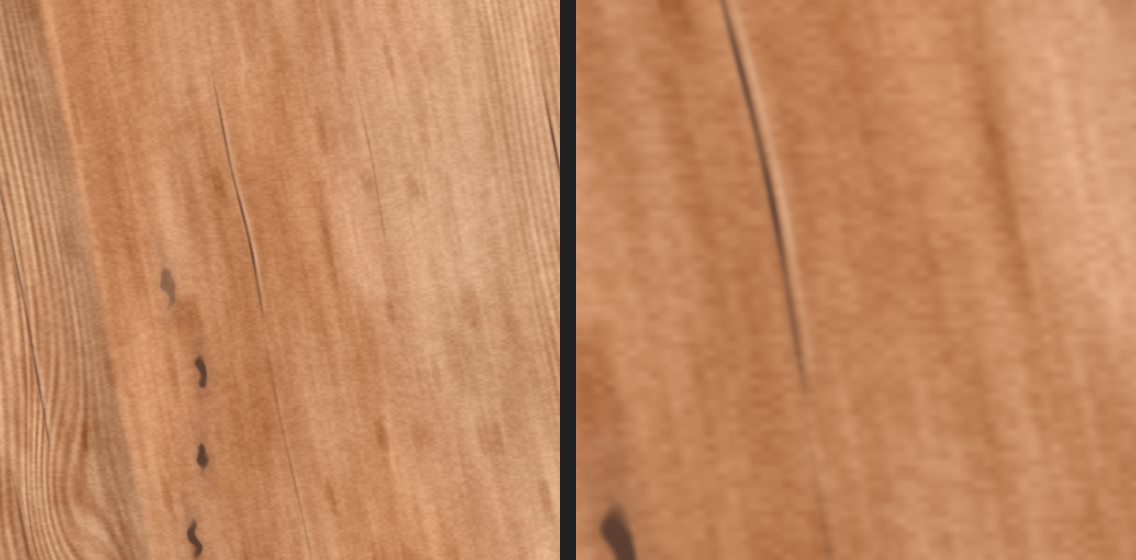
Left, the full canvas; right, a detail of the centre.
Give the GLSL for this texture, as a Shadertoy shader.

```glsl
// Weathered pine board: mottled honey wood with slanted grain, ribbed bands at both
// sides, long cracks and a column of dark knots. Layers of stretched value noise make
// one tone that is mapped to colour; cracks and knots are drawn over it.

const vec3 MID_COLOR   = vec3(0.772, 0.563, 0.412);
const vec3 TONE_STEP   = vec3(0.120, 0.140, 0.140); // colour change per unit of tone
const vec3 WARM_SHIFT  = vec3(0.012, -0.014, -0.024);
const vec3 GREY_SHIFT  = vec3(-0.035, -0.012, 0.004);
const vec3 CRACK_COLOR = vec3(0.36, 0.25, 0.20);
const vec3 KNOT_COLOR  = vec3(0.32, 0.22, 0.18);
const vec3 PALE_COLOR  = vec3(0.88, 0.73, 0.60);

const float SLANT      = 0.20;  // sideways drift of the grain over the full height
const float RIB_COUNT  = 72.0;  // ribs per canvas width
const float EDGE_POS   = 0.072; // pale ridge that ends the left band
const float CRACK_SIZE = 0.0025;
const int   KNOTS      = 4;
const int   CRACKS     = 6;

// Each crack: position across the grain, lower end, upper end, strength
const vec4 CRACK_LIST[CRACKS] = vec4[CRACKS](
    vec4(0.356, 0.43, 0.91, 0.95),
    vec4(0.352, 0.00, 0.46, 0.35),
    vec4(0.607, 0.56, 0.92, 0.30),
    vec4(0.937, 0.66, 0.90, 0.85),
    vec4(-0.072, 0.20, 0.74, 0.75),
    vec4(-0.150, 0.00, 0.20, 0.70));

float hash(vec2 p) {
    return fract(sin(dot(p, vec2(127.1, 311.7))) * 43758.5);
}

// Smooth value noise from -1 to 1
float noise(vec2 p) {
    vec2 i = floor(p), f = fract(p);
    f = f * f * (3.0 - 2.0 * f);
    float low  = mix(hash(i), hash(i + vec2(1, 0)), f.x);
    float high = mix(hash(i + vec2(0, 1)), hash(i + vec2(1, 1)), f.x);
    return 2.0 * mix(low, high, f.y) - 1.0;
}

float bell(float x) {
    return exp(-x * x);
}

// Mottling, streaks and speckle of the smooth wood; g = (across, along) the grain
float woodTone(vec2 g, vec2 uv) {
    float tone = 0.38 * noise(g * vec2(9.0, 3.5) + 3.0);
    tone += 0.24 * noise(g * vec2(22.0, 8.0) + 17.0);
    tone += 0.30 * noise(g * vec2(48.0, 5.0) + 31.0);
    tone += 0.20 * noise(g * vec2(130.0, 12.0) + 47.0);
    tone += 0.22 * noise(uv * vec2(150.0, 230.0));
    tone += 0.14 * noise(uv * vec2(70.0, 95.0) + 9.0);
    // Short brown dashes
    tone -= 0.55 * smoothstep(0.45, 0.90, noise(g * vec2(34.0, 9.0) + 71.0));
    return tone;
}

// Raised ribs that bulge around a knot in the lower left corner
float ribTone(vec2 g, vec2 uv) {
    vec2 q = (uv - vec2(0.10, 0.08)) * vec2(10.0, 5.0);
    float across = g.x + 0.075 * exp(-dot(q, q));
    across -= 0.5 * min(across + 0.08, 0.0);
    float phase = across * RIB_COUNT + 0.55 * noise(vec2(g.x * 14.0, g.y * 3.0));
    float rib = sin(6.2832 * phase);
    float broken = 0.65 + 0.45 * noise(vec2(floor(phase) * 3.7, g.y * 9.0));
    float left  = 1.0 - smoothstep(-0.02, EDGE_POS, g.x);
    float right = smoothstep(0.80, 0.90, g.x);
    return rib * broken * (0.75 * left + 0.42 * right);
}

void mainImage(out vec4 fragColor, in vec2 fragCoord) {
    vec2 uv = fragCoord / iResolution.xy;
    vec2 grain = vec2(uv.x + SLANT * (uv.y - 1.0), uv.y);
    grain.x += 0.005 * noise(vec2(grain.x * 3.0, uv.y * 4.0));

    // Broad zones: dull left band, warm centre, pale right side
    float leftBand = 1.0 - smoothstep(EDGE_POS - 0.012, EDGE_POS + 0.004, grain.x);
    float dull = leftBand * smoothstep(-0.05, 0.03, grain.x)
               * (0.65 + 0.35 * noise(grain * vec2(20.0, 6.0) + 5.0));
    float pale = smoothstep(0.48, 0.75, grain.x);
    float warm = (1.0 - pale) * (1.0 - leftBand) + 0.7 * noise(grain * vec2(7.0, 3.0) + 90.0);

    float tone = woodTone(grain, uv) + ribTone(grain, uv);
    tone += 0.32 * pale - 0.06 - 0.40 * dull;
    tone += 0.45 * bell((grain.x - EDGE_POS - 0.008) / 0.009);
    vec3 color = MID_COLOR + TONE_STEP * tone + WARM_SHIFT * warm + GREY_SHIFT * dull;

    // Cracks with tapered ends and a lit right lip
    for (int i = 0; i < CRACKS; i++) {
        vec4 crack = CRACK_LIST[i];
        float wobble = 0.004 * noise(vec2(uv.y * 7.0, crack.x * 50.0));
        float d = (grain.x - crack.x - wobble) / CRACK_SIZE;
        float span = smoothstep(crack.y - 0.01, crack.y + 0.03, uv.y)
                   * (1.0 - smoothstep(crack.z - 0.15, crack.z, uv.y));
        float patchy = 0.75 + 0.35 * noise(vec2(uv.y * 24.0, crack.x * 90.0));
        float amount = crack.w * span * patchy;
        color = mix(color, PALE_COLOR, 0.55 * amount * bell((d - 2.6) / 1.2));
        color = mix(color, CRACK_COLOR, clamp(0.85 * amount * bell(d), 0.0, 1.0));
    }

    // Column of ragged knots, each with a soft brown halo
    for (int i = 0; i < KNOTS; i++) {
        float n = float(i);
        vec2 center = vec2(0.352 - 0.016 * n * step(2.5, n), 0.035 + 0.152 * n);
        center.x += 0.024 * (hash(vec2(n, 4.0)) - 0.5);
        vec2 size = vec2(0.008, mix(0.018, 0.045, hash(vec2(n, 8.0))));
        vec2 q = uv - center;
        q.x += 0.15 * q.y + 0.006 * noise(uv * 45.0);
        float d = length(q / size) + 0.30 * noise(uv * 80.0 + n);
        float strength = n > 2.5 ? 0.40 : 0.85;
        color = mix(color, CRACK_COLOR, 0.25 * bell(d / 2.0));
        color = mix(color, KNOT_COLOR, strength * (1.0 - smoothstep(0.45, 1.2, d)));
    }

    fragColor = vec4(clamp(color, 0.0, 1.0), 1.0);
}
```
